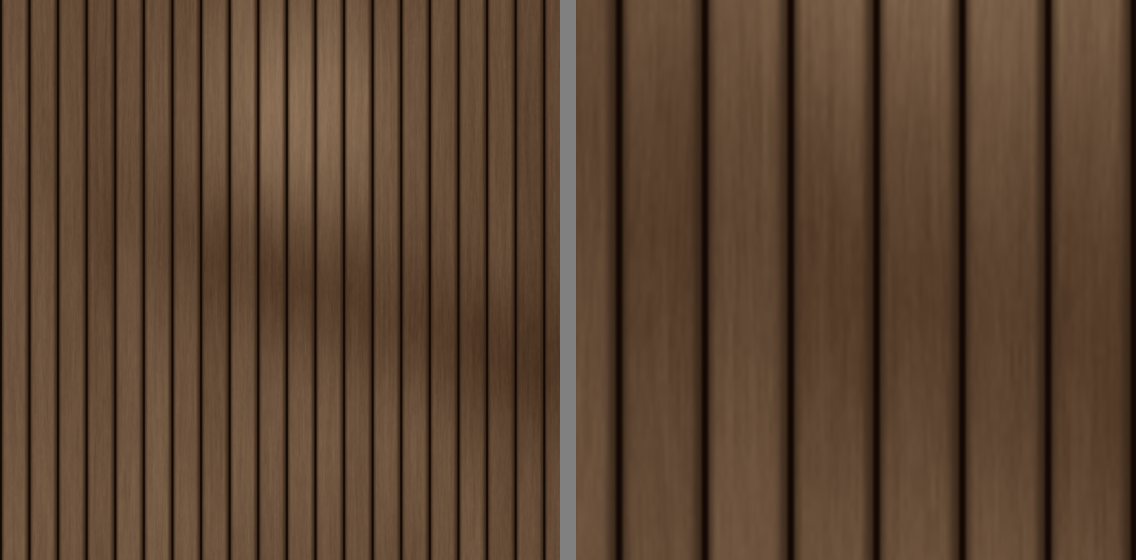
Left, the full canvas; right, a detail of the centre.
Write a Shadertoy shader that draws this texture.

```glsl
#define SLATS 19.58
#define FIRST_GAP 0.0015
#define GAP_HALF 0.038
#define GRAIN 0.55
#define SLAT_VARIATION 0.4
#define WOOD vec3(0.405, 0.305, 0.222)
#define GAP_COLOR vec3(0.075, 0.032, 0.012)
#define BEVEL_COLOR vec3(0.205, 0.140, 0.090)
#define TONE_STEP vec3(0.060, 0.057, 0.049)

float hash(vec2 p) {
    vec3 q = fract(p.xyx * 0.1031);
    q += dot(q, q.yzx + 33.33);
    return fract((q.x + q.y) * q.z);
}

float noise(vec2 p) {
    vec2 cell = floor(p), f = fract(p);
    f = f * f * (3.0 - 2.0 * f);
    return mix(mix(hash(cell), hash(cell + vec2(1, 0)), f.x),
               mix(hash(cell + vec2(0, 1)), hash(cell + vec2(1, 1)), f.x), f.y);
}

// Soft elliptical patch of light
float glow(vec2 uv, vec2 center, vec2 radius) {
    vec2 d = (uv - center) / radius;
    return exp(-dot(d, d));
}

// Broad light and shade across the whole panel, in tone steps
float panelLight(vec2 uv) {
    float light = 1.9 * glow(uv, vec2(0.55, 0.83), vec2(0.16, 0.20));
    light += 0.6 * glow(uv, vec2(0.54, 0.72), vec2(0.26, 0.22));
    light += 0.75 * glow(uv, vec2(0.56, 0.20), vec2(0.36, 0.24));
    light += 0.45 * glow(uv, vec2(0.0, 0.55), vec2(0.14, 0.8));
    light += 0.3 * glow(uv, vec2(0.12, 0.1), vec2(0.3, 0.25));

    // Slanting shadow band that fades toward the left
    float band = (uv.y - 0.69 + 0.35 * uv.x) / 0.13;
    light -= 1.25 * exp(-band * band) * smoothstep(0.05, 0.45, uv.x);
    light -= 0.55 * glow(uv, vec2(0.92, 0.62), vec2(0.2, 0.5));
    return light;
}

// Fine vertical fibres, offset for each slat
float woodGrain(vec2 uv, float slat) {
    vec2 p = uv + vec2(0.0, hash(vec2(slat, 7.0)) * 19.0);
    p.x += 0.006 * noise(vec2(slat * 5.0, p.y * 4.0));
    float streaks = noise(p * vec2(230.0, 7.0));
    float fibres = noise(p * vec2(420.0, 38.0));
    float pores = noise(p * vec2(380.0, 150.0));
    return streaks + 0.8 * fibres + 0.5 * pores - 1.15;
}

void mainImage(out vec4 fragColor, in vec2 fragCoord) {
    vec2 uv = fragCoord / iResolution.xy;
    float x = (uv.x - FIRST_GAP) * SLATS;
    float slat = floor(x) + 40.0;
    float across = fract(x);
    float pixel = SLATS / iResolution.x;

    // Wood face
    float tone = panelLight(uv) - 0.1;
    tone += GRAIN * woodGrain(uv, slat);
    tone += SLAT_VARIATION * (hash(vec2(slat, 3.0)) - 0.5);
    tone += 0.7 * (noise(vec2(slat * 13.7, uv.y * 4.0)) - 0.5);
    vec3 color = WOOD + TONE_STEP * tone;

    // Rounded sides, the right one deeper in shade
    float bevel = 0.80 * smoothstep(0.79, 0.95, across);
    bevel = max(bevel, 0.65 * (1.0 - smoothstep(0.03, 0.16, across)));
    color = mix(color, BEVEL_COLOR, bevel);

    // Dark gap between slats
    float edge = min(across, 1.0 - across);
    float soft = max(0.03, 0.7 * pixel);
    float gap = 1.0 - smoothstep(GAP_HALF - soft, GAP_HALF + soft, edge);
    color = mix(color, GAP_COLOR, gap);

    fragColor = vec4(clamp(color, 0.0, 1.0), 1.0);
}
```
